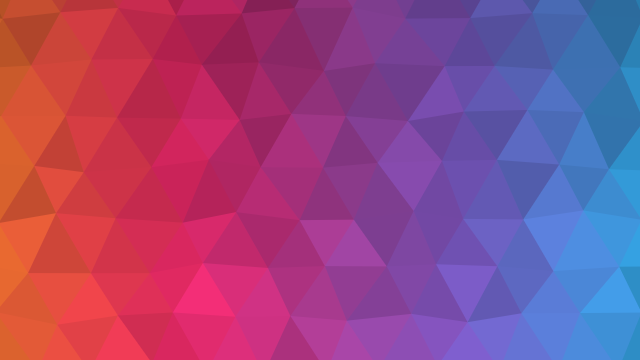
Reproduce this background procedurally as a Shadertoy shader.

```glsl
// A low-poly mosaic sweeping from orange through pink and violet to blue.
// A staggered lattice is jittered into triangles; each facet takes one flat
// tone from the gradient at its centroid, varied by a hash and soft lights.

float hash(vec2 p) {
    return fract(sin(dot(p, vec2(127.1, 311.7))) * 43758.5453);
}

// Jittered lattice point; each row leans half a cell to the right
vec2 latticePoint(vec2 id) {
    vec2 jitter = vec2(hash(id), hash(id + 37.0)) - 0.5;
    vec2 base = vec2(0.006, 0.116) + vec2(0.162, 0.141) * vec2(id.x + 0.5 * id.y, id.y);
    return base + 0.036 * jitter;
}

// Signed distance to an edge, positive on its left
float edgeSide(vec2 p, vec2 a, vec2 b) {
    vec2 along = normalize(b - a), q = p - a;
    return along.x * q.y - along.y * q.x;
}

// Horizontal colour sweep, x from 0 to 1
vec3 spectrum(float x) {
    vec3 stops[8] = vec3[8](
        vec3(0.82, 0.37, 0.17), vec3(0.82, 0.23, 0.26),
        vec3(0.81, 0.14, 0.36), vec3(0.68, 0.17, 0.45),
        vec3(0.55, 0.25, 0.59), vec3(0.45, 0.31, 0.70),
        vec3(0.32, 0.43, 0.75), vec3(0.18, 0.55, 0.77));
    float t = clamp(x, 0.0, 1.0) * 7.0;
    int i = int(min(floor(t), 6.0));
    return mix(stops[i], stops[i + 1], t - float(i));
}

// Soft round pool of light
float pool(vec2 p, vec2 centre, float radius) {
    vec2 q = (p - centre) / radius;
    return exp(-dot(q, q));
}

vec3 facetColor(vec2 c, float seed, float aspect) {
    float light = mix(1.10, 0.89, c.y) + 0.2 * (seed - 0.5);
    light += 0.10 * pool(c, vec2(0.35 * aspect, 0.18), 0.15);
    light += 0.09 * pool(c, vec2(0.92 * aspect, 0.27), 0.15);
    light -= 0.12 * pool(c, vec2(0.43 * aspect, 0.87), 0.16);
    return spectrum(c.x / aspect) * light;
}

// Adds one triangle as colour times coverage, with coverage in w
vec4 facet(vec2 p, vec2 a, vec2 b, vec2 c, float seed) {
    float inside = min(edgeSide(p, a, b), min(edgeSide(p, b, c), edgeSide(p, c, a)));
    float coverage = clamp(0.5 + inside * iResolution.y, 0.0, 1.0);
    vec3 color = facetColor((a + b + c) / 3.0, seed, iResolution.x / iResolution.y);
    return vec4(color, 1.0) * coverage;
}

void mainImage(out vec4 fragColor, in vec2 fragCoord) {
    vec2 p = fragCoord / iResolution.y;
    vec2 grid = (p - vec2(0.006, 0.116)) / vec2(0.162, 0.141);
    vec2 home = floor(vec2(grid.x - 0.5 * grid.y, grid.y));

    // Two triangles in each nearby cell
    vec4 sum = vec4(0.0);
    for (int j = -1; j <= 1; j++) {
        for (int i = -1; i <= 1; i++) {
            vec2 id = home + vec2(i, j);
            vec2 a = latticePoint(id);
            vec2 b = latticePoint(id + vec2(1, 0));
            vec2 c = latticePoint(id + vec2(0, 1));
            vec2 d = latticePoint(id + vec2(1, 1));
            sum += facet(p, a, b, c, hash(id + 71.3));
            sum += facet(p, b, d, c, hash(id + 19.7));
        }
    }
    fragColor = vec4(sum.rgb / max(sum.w, 1e-4), 1.0);
}
```
